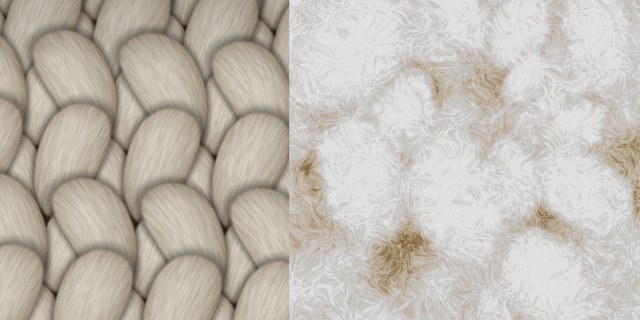
Reproduce this texture procedurally as a Shadertoy shader.

```glsl
// Draws two wools side by side: a thick braided knit and a loose curly fleece.

const float SPLIT = 0.904;   // seam between the two halves, in canvas heights

float hash(vec2 p) {
    vec3 q = fract(p.xyx * 0.1031);
    q += dot(q, q.yzx + 33.33);
    return fract((q.x + q.y) * q.z);
}

float noise(vec2 p) {
    vec2 i = floor(p), f = fract(p);
    f = f * f * (3.0 - 2.0 * f);
    float top = mix(hash(i), hash(i + vec2(1, 0)), f.x);
    float bottom = mix(hash(i + vec2(0, 1)), hash(i + vec2(1, 1)), f.x);
    return mix(top, bottom, f.y);
}

float fbm(vec2 p) {
    float sum = 0.0, amp = 0.5;
    for (int i = 0; i < 4; i++) {
        sum += amp * noise(p);
        p = p * 2.03 + 17.3;
        amp *= 0.5;
    }
    return sum / 0.9375;
}

// Coordinates across (x) and along (y) an axis tilted from the vertical
vec2 tilted(vec2 p, float a) {
    float c = cos(a), s = sin(a);
    return vec2(c * p.x - s * p.y, s * p.x + c * p.y);
}

// Lays one rounded, bent strand of roving over the colour below it
vec3 layStrand(vec3 below, vec2 p, vec2 size, float tilt, float seed, float pixel) {
    vec2 q = tilted(p, tilt);
    q.x += (tilt > 0.0 ? 0.8 : -0.4) * q.y * q.y;
    vec2 u = q / size;
    u.x /= 1.0 - 0.18 * clamp(u.y, -1.0, 1.0);
    vec2 a = pow(abs(u), vec2(2.3));
    float r = pow(a.x + a.y, 1.0 / 2.3);
    if (r > 1.5) return below;

    // Contact shadow around the strand
    below *= mix(0.6, 1.0, smoothstep(0.95, 1.22, r));

    // Round body lit from the upper left, streaked by long fibres
    float dome = sqrt(max(1.0 - r * r, 0.0));
    float shade = 0.30 + 0.57 * pow(dome, 0.8) - 0.09 * u.x - 0.08 * u.y;
    vec2 grain = vec2(u.x * 16.0, u.y * 3.0) + seed * 31.0;
    shade += 0.13 * (noise(grain) - 0.5);
    shade += 0.16 * (noise(grain * vec2(3.1, 2.5)) - 0.5);
    vec3 body = mix(vec3(0.38, 0.31, 0.21), vec3(0.86, 0.84, 0.79), clamp(shade, 0.0, 1.0));
    float edge = 1.2 * pixel / size.x + 0.015;
    return mix(below, body, smoothstep(1.0 + edge, 1.0 - edge, r));
}

// Lattice of crossing strands; lower rows lie over upper ones
vec3 braid(vec2 p, float pixel) {
    vec2 offsets[4] = vec2[4](vec2(-0.112, 0.052), vec2(0.0), vec2(0.078, 0.29), vec2(-0.042, 0.24));
    vec3 col = vec3(0.30, 0.25, 0.17);
    for (int row = -1; row <= 1; row++)
    for (int kind = 0; kind < 4; kind++)
    for (int column = -2; column <= 3; column++) {
        vec2 cell = vec2(column, row);
        vec2 centre = vec2(0.255, 0.26) + cell.x * vec2(0.279, 0.016);
        centre += cell.y * vec2(0.079, 0.435) + cell.y * cell.y * vec2(-0.017, 0.029);
        bool big = kind == 1 || kind == 3;
        float tilt = (kind == 1 || kind == 2) ? 0.48 : -0.36;
        vec2 size = big ? vec2(0.102, 0.19) : vec2(0.082, 0.145);
        float seed = hash(cell + float(kind) * 7.0 + 20.0);
        size *= 0.97 + 0.06 * seed;
        col = layStrand(col, p - centre - offsets[kind], size, tilt, seed, pixel);
    }
    return col * mix(0.9, 1.0, smoothstep(0.0, 0.3, p.y));
}

// Thin curled hairs in several directions, about zero on average
float curlyHairs(vec2 p) {
    vec2 warp = vec2(noise(p * 17.0), noise(p * 17.0 + 40.0)) - 0.5;
    float sum = 0.0;
    for (int i = 0; i < 5; i++) {
        float k = float(i);
        vec2 q = tilted(p + warp * (0.07 + 0.015 * k), k * 1.25 + 0.4);
        float ridge = 1.0 - abs(2.0 * noise(q * vec2(120.0, 26.0) + k * 23.0) - 1.0);
        sum += pow(ridge, 3.0) - 0.33;
    }
    return sum / 5.0;
}

// Shadowed tan, cream, pale grey and white wool
vec3 woolTone(float shade) {
    vec3 col = mix(vec3(0.50, 0.39, 0.22), vec3(0.73, 0.67, 0.58), smoothstep(0.0, 0.40, shade));
    col = mix(col, vec3(0.78, 0.77, 0.76), smoothstep(0.32, 0.62, shade));
    return mix(col, vec3(0.88, 0.88, 0.88), smoothstep(0.58, 0.90, shade));
}

vec3 fleece(vec2 p) {
    // Tufts: centre, radius, tilt. Hollows: centre, radius.
    vec4 tufts[12] = vec4[12](
        vec4(1.09, 0.16, 0.19, -0.6), vec4(1.25, 0.37, 0.12, -0.5), vec4(1.45, 0.06, 0.10, 0.5),
        vec4(1.62, 0.10, 0.11, -0.3), vec4(1.64, 0.24, 0.07, -0.7), vec4(1.87, 0.13, 0.13, 0.2),
        vec4(1.79, 0.41, 0.09, -0.9), vec4(1.83, 0.60, 0.14, 1.0), vec4(1.72, 0.88, 0.15, 0.9),
        vec4(1.60, 0.56, 0.10, 0.2), vec4(1.13, 0.55, 0.165, 0.25), vec4(1.43, 0.63, 0.175, 0.4));
    vec3 hollows[9] = vec3[9](
        vec3(0.97, 0.53, 0.08), vec3(1.29, 0.75, 0.08), vec3(1.53, 0.28, 0.10),
        vec3(1.94, 0.47, 0.09), vec3(0.96, 0.70, 0.11), vec3(1.22, 0.85, 0.10),
        vec3(1.34, 0.29, 0.07), vec3(1.70, 0.68, 0.06), vec3(1.97, 0.62, 0.07));

    float shade = 0.47 + 0.44 * fbm(p * 9.0);
    for (int i = 0; i < 9; i++) {
        vec2 d = (p - hollows[i].xy) / hollows[i].z;
        shade -= 0.38 * exp(-dot(d, d));
    }
    float fluff = 0.5 * (fbm(p * 14.0) - 0.5);
    for (int i = 0; i < 12; i++) {
        vec2 u = tilted(p - tufts[i].xy, tufts[i].w) / (tufts[i].z * vec2(0.85, 1.3));
        float r = length(u) + fluff;
        shade -= 0.09 * smoothstep(1.4, 1.0, r);
        float lit = 0.88 - 0.17 * r * r - 0.05 * u.y + 0.35 * fluff;
        shade = mix(shade, lit, smoothstep(1.12, 0.75, r));
    }
    return woolTone(clamp(shade + 0.62 * curlyHairs(p), 0.0, 1.0));
}

void mainImage(out vec4 fragColor, in vec2 fragCoord) {
    float pixel = 1.0 / iResolution.y;
    vec2 p = fragCoord * pixel;
    p.y = 1.0 - p.y;   // measured downwards from the top
    float side = smoothstep(-0.5 * pixel, 0.5 * pixel, p.x - SPLIT);
    vec3 col = mix(braid(p, pixel), fleece(p), side);
    fragColor = vec4(col, 1.0);
}
```
